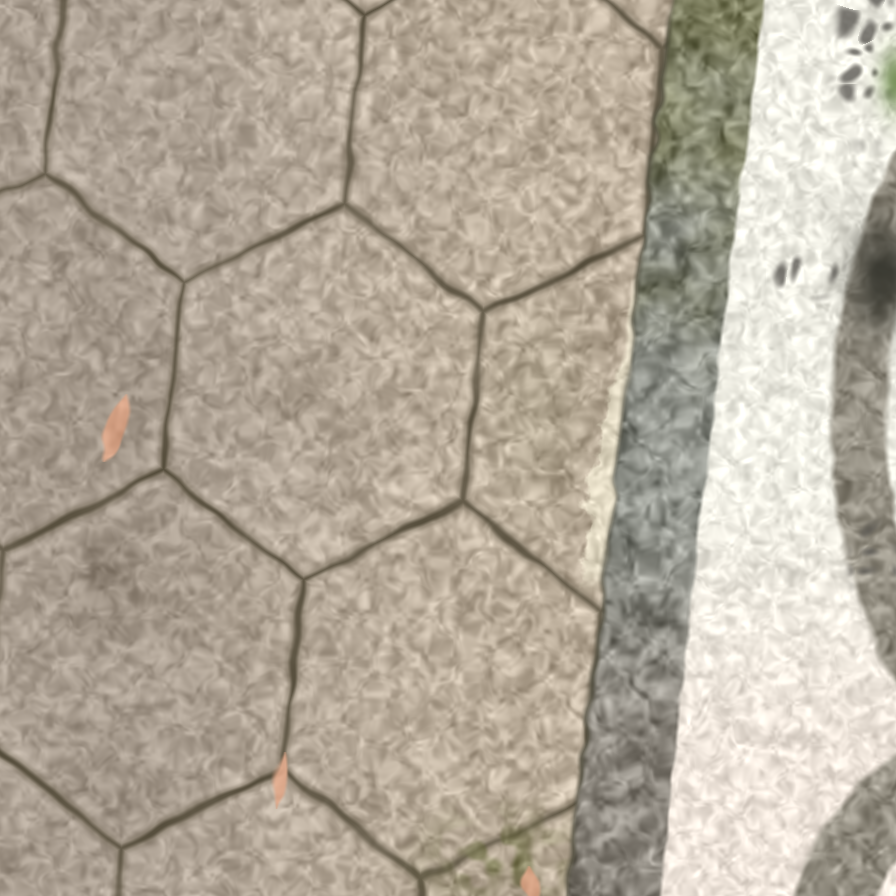
Write a Shadertoy shader that draws this texture.

```glsl
float hash(vec2 p) {
    vec3 q = fract(vec3(p.xyx) * 0.1031);
    q += dot(q, q.yzx + 33.33);
    return fract((q.x + q.y) * q.z);
}

float noise(vec2 p) {
    vec2 i = floor(p), f = fract(p);
    f = f * f * (3.0 - 2.0 * f);
    return mix(mix(hash(i), hash(i + vec2(1, 0)), f.x),
               mix(hash(i + vec2(0, 1)), hash(i + vec2(1, 1)), f.x), f.y);
}

float fbm(vec2 p) {
    float sum = 0.0, amp = 0.5;
    for (int i = 0; i < 4; i++) {
        sum += amp * noise(p);
        p = mat2(1.6, 1.2, -1.2, 1.6) * p + 7.3;
        amp *= 0.5;
    }
    return sum / 0.9375;
}

// Speckled mineral grain with short curls, roughly in -0.5..0.5
float grain(vec2 p, float scale) {
    vec2 q = p * scale;
    q += 0.9 * vec2(noise(q * 0.7 + 11.0), noise(q * 0.7 + 47.0));
    float curl = 0.5 - abs(2.0 * noise(q * 0.8 + 23.0) - 1.0);
    return 0.65 * (noise(q * 1.15) - 0.5) + 0.22 * curl + 0.5 * (noise(q * 2.1 + 5.0) - 0.5);
}

float glow(vec2 p, vec2 center, vec2 radius) {
    vec2 d = (p - center) / radius;
    return exp(-dot(d, d));
}

float inside(float dist, float soft) {
    return smoothstep(soft, -soft, dist);
}

float ring(vec2 p, vec2 center, float inner, float outer) {
    float r = length(p - center);
    return max(r - outer, inner - r);
}

// Irregular scattered blots, some cells left empty
float blots(vec2 p, float scale) {
    vec2 q = p * scale;
    q += 0.9 * vec2(noise(q * 0.9), noise(q * 0.9 + 40.0));
    vec2 cell = floor(q);
    vec2 jitter = 0.3 + 0.4 * vec2(hash(cell), hash(cell + 31.0));
    float radius = 0.16 + 0.24 * hash(cell + 71.0);
    return inside(length(q - cell - jitter) - radius, 0.18) * step(0.2, hash(cell + 9.0));
}

// Skewed hexagon lattice: xy = tile id, z = distance to the joint
vec3 hexTile(vec2 p) {
    vec2 ij = inverse(mat2(0.3346, -0.0352, 0.1328, -0.3333)) * (p - vec2(0.361, 0.5625));
    vec2 q = vec2(ij.x + 0.5 * ij.y, -0.866 * ij.y);
    vec2 period = vec2(1.0, 1.732);
    vec2 a = mod(q + 0.5 * period, period) - 0.5 * period;
    vec2 b = mod(q, period) - 0.5 * period;
    vec2 local = dot(a, a) < dot(b, b) ? a : b;
    vec2 s = abs(local);
    float edge = 0.5 - max(s.x, dot(s, vec2(0.5, 0.866)));
    return vec3(floor((q - local) * 2.0 + 0.5), edge * 0.335);
}

// Slim pointed leaf leaning by slant
float leaf(vec2 p, vec2 center, vec2 size, float slant) {
    vec2 d = p - center;
    d.x -= slant * d.y + 0.006 * (noise(p * 70.0) - 0.5);
    float t = d.y / size.y;
    return inside(abs(d.x) - size.x * (1.0 - t * t), 0.003) * step(abs(t), 1.0);
}

vec3 pavingColor(vec2 p, float curbDist) {
    vec2 wobble = vec2(noise(p * 38.0), noise(p * 38.0 + 60.0)) - 0.5;
    vec3 tile = hexTile(p + 0.006 * wobble);
    float warmth = smoothstep(0.1, 0.65, p.x + 0.12 * (fbm(p * 6.0) - 0.5));
    vec3 col = mix(vec3(0.655, 0.608, 0.555), vec3(0.735, 0.68, 0.605), warmth);
    col += 0.03 * (hash(tile.xy + 20.0) - 0.5) + 0.08 * (fbm(p * 9.0) - 0.5);
    col = mix(col, vec3(0.65, 0.61, 0.52), 0.6 * glow(p, vec2(0.60, 0.54), vec2(0.06, 0.11)));
    col += (0.22 + 0.08 * warmth) * grain(p, 80.0);
    col -= 0.08 * glow(p, vec2(0.12, 0.36), vec2(0.03));

    // Worn rims and joints of uneven depth
    col += 0.04 * inside(abs(tile.z - 0.013) - 0.002, 0.006);
    float wear = noise(p * 28.0 + 3.0);
    col = mix(col, vec3(0.47, 0.43, 0.36), 0.55 * inside(tile.z - 0.0045 - 0.003 * wear, 0.004));
    float depth = 0.45 + 0.5 * noise(p * 17.0 + 80.0);
    col = mix(col, vec3(0.31, 0.28, 0.21), depth * inside(tile.z - 0.0012 - 0.0025 * wear, 0.0025));

    // Pale chipped edge beside the curb
    float span = smoothstep(0.33, 0.37, p.y) * smoothstep(0.70, 0.66, p.y);
    float chip = 0.006 + 0.020 * smoothstep(0.62, 0.52, p.y);
    chip *= 0.3 + 1.4 * fbm(p * 48.0);
    float pale = span * inside(-curbDist - chip, 0.004);
    col = mix(col, vec3(0.90, 0.87, 0.78) + 0.25 * grain(p, 80.0), 0.85 * pale);

    // Moss
    float moss = glow(p, vec2(0.56, 0.04), vec2(0.07, 0.045)) * smoothstep(0.3, 0.7, noise(p * 60.0));
    return mix(col, vec3(0.43, 0.43, 0.27) + 0.25 * grain(p, 80.0), 0.8 * moss);
}

vec3 curbColor(vec2 p) {
    vec3 col = mix(vec3(0.53, 0.51, 0.475), vec3(0.55, 0.56, 0.53), smoothstep(0.15, 0.45, p.y));
    float moss = smoothstep(0.55, 1.0, p.y + 0.35 * (fbm(p * 12.0) - 0.5));
    col = mix(col, vec3(0.48, 0.485, 0.36), moss);
    return col + 0.36 * grain(p, 72.0) + 0.2 * (fbm(p * 25.0) - 0.5);
}

vec3 sandColor(vec2 p) {
    vec3 col = mix(vec3(0.93, 0.89, 0.85), vec3(0.935, 0.93, 0.89), smoothstep(0.1, 0.5, p.y));
    col += 0.24 * grain(p, 90.0);

    // Curved grey bands
    float band = min(ring(p, vec2(1.578, 0.531), 0.589, 0.651), ring(p, vec2(1.133, -0.055), 0.163, 0.251));
    band += 0.006 * (noise(p * 45.0) - 0.5);
    vec3 stone = vec3(0.57, 0.55, 0.50) + 0.32 * grain(p, 75.0);
    col = mix(col, stone, inside(band, 0.005));

    // Shadow, dark blots and a green tuft
    float shadow = glow(p, vec2(0.985, 0.69), vec2(0.038, 0.055));
    col = mix(col, vec3(0.20, 0.20, 0.17), min(1.0, 1.1 * shadow) * (0.65 + 0.35 * noise(p * 50.0)));
    float cluster = glow(p, vec2(0.965, 0.95), vec2(0.035, 0.11)) + glow(p, vec2(0.90, 0.70), vec2(0.04, 0.035))
                  + 1.3 * glow(p, vec2(0.975, 0.37), vec2(0.025, 0.04));
    col = mix(col, vec3(0.36, 0.35, 0.33), 0.8 * smoothstep(0.15, 0.6, cluster) * blots(p, 36.0));
    return mix(col, vec3(0.38, 0.50, 0.25), 0.8 * glow(p, vec2(1.0, 0.91), vec2(0.018, 0.035)));
}

void mainImage(out vec4 fragColor, in vec2 fragCoord) {
    vec2 p = fragCoord / iResolution.xy;
    float soft = max(0.003, 1.0 / iResolution.y);
    float rough = noise(p * 45.0) - 0.5;
    float curbDist = p.x - (0.634 + 0.115 * p.y) + 0.008 * rough;
    float sandDist = p.x - (0.737 + 0.1 * p.y + 0.016 * p.y * p.y) + 0.005 * rough;

    // Paving, curb and sand from left to right
    vec3 col = mix(curbColor(p), pavingColor(p, curbDist), inside(curbDist, soft));
    float gap = 0.3 + 0.5 * noise(p * 20.0 + 15.0);
    col = mix(col, vec3(0.29, 0.28, 0.22), gap * inside(abs(curbDist) - 0.0025, 0.004));
    col = mix(sandColor(p), col, inside(sandDist, soft));

    // Fallen leaves
    float leaves = leaf(p, vec2(0.129, 0.522), vec2(0.013, 0.038), 0.3);
    leaves = max(leaves, leaf(p, vec2(0.313, 0.129), vec2(0.007, 0.032), 0.1));
    leaves = max(leaves, leaf(p, vec2(0.593, 0.012), vec2(0.010, 0.022), -0.1));
    col = mix(col, vec3(0.86, 0.64, 0.52) + 0.15 * grain(p, 60.0), 0.9 * leaves);
    fragColor = vec4(clamp(col, 0.0, 1.0), 1.0);
}
```
